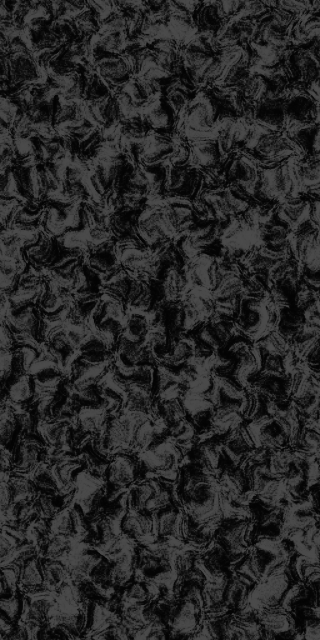
Reproduce this texture procedurally as a Shadertoy shader.

```glsl
// Dark mottled soot: soft charcoal clumps with pale grey patches between them.
// Octaves of gradient noise are summed with a fine grain to a bell-shaped height,
// and an S-curve spreads that height evenly over the dark grey range.

#define DARKEST 0.012       // grey of the deepest clumps
#define LIGHTEST 0.293      // grey of the palest patches
#define CLUMP_SCALE 10.0    // largest clumps across the canvas width
#define CLUMP_STRETCH 0.62  // below 1.0 draws the large clumps out vertically
#define GRAIN_SCALE 256.0   // grains across the canvas width
#define GRAIN_AMOUNT 0.42   // grain strength, in deviations of the height
#define WARP_AMOUNT 0.012   // how far the clump outlines are bent
#define CONTRAST 1.72       // slope of the S-curve

// Integer hash: two random values from 0 to 1 for each lattice point
vec2 hash2(vec2 cell) {
    uvec2 v = uvec2(ivec2(cell) + 4096);
    v = v * 1664525u + 12345u;
    v.x += v.y * 1664525u;
    v.y += v.x * 1664525u;
    v ^= v >> 16u;
    v.x += v.y * 1664525u;
    v.y += v.x * 1664525u;
    v ^= v >> 16u;
    return vec2(v & 65535u) / 65535.0;
}

vec2 fade(vec2 f) {
    return f * f * f * (f * (f * 6.0 - 15.0) + 10.0);
}

// Slope of one lattice corner, seen from offset d
float cornerSlope(vec2 cell, vec2 d) {
    return dot(hash2(cell) * 2.0 - 1.0, d);
}

// Gradient noise, scaled to a deviation of about one
float gradientNoise(vec2 p) {
    vec2 i = floor(p), f = p - i, w = fade(f), e = vec2(1.0, 0.0);
    float low = mix(cornerSlope(i, f), cornerSlope(i + e.xy, f - e.xy), w.x);
    float high = mix(cornerSlope(i + e.yx, f - e.yx),
                     cornerSlope(i + e.xx, f - e.xx), w.x);
    return 5.8 * mix(low, high, w.y);
}

// Value noise for the grain, scaled to a deviation of about one at its points
float grainNoise(vec2 p) {
    vec2 i = floor(p), f = p - i, w = fade(f), e = vec2(1.0, 0.0);
    float low = mix(hash2(i).x, hash2(i + e.xy).x, w.x);
    float high = mix(hash2(i + e.yx).x, hash2(i + e.xx).x, w.x);
    return 3.46 * (mix(low, high, w.y) - 0.5);
}

// Clumps of falling size; only the largest are stretched
float clumpHeight(vec2 p) {
    float height = 0.0, scale = CLUMP_SCALE;
    float stretch = CLUMP_STRETCH;
    for (int octave = 0; octave < 4; octave++) {
        float weight = 0.60 - 0.10 * abs(float(octave) - 1.0);
        vec2 shift = vec2(17.3, 41.7) * float(octave + 1);
        height += weight * gradientNoise(p * scale * vec2(1.0, stretch) + shift);
        scale *= 2.07;
        stretch = mix(stretch, 1.0, 0.6);
    }
    return height;
}

void mainImage(out vec4 fragColor, in vec2 fragCoord) {
    vec2 uv = fragCoord / iResolution.x;

    // Bend the outlines so no lattice shows
    vec2 bend = vec2(gradientNoise(uv * 14.0 + 83.1),
                     gradientNoise(uv * 14.0 + 137.9));
    float height = clumpHeight(uv + WARP_AMOUNT * bend);

    // Grain points sit at the middle of their cells
    height += GRAIN_AMOUNT * grainNoise(uv * GRAIN_SCALE - 0.5);

    // The S-curve evens out the shares of the greys
    float tone = 1.0 / (1.0 + exp(-CONTRAST * height));
    fragColor = vec4(vec3(mix(DARKEST, LIGHTEST, tone)), 1.0);
}
```
